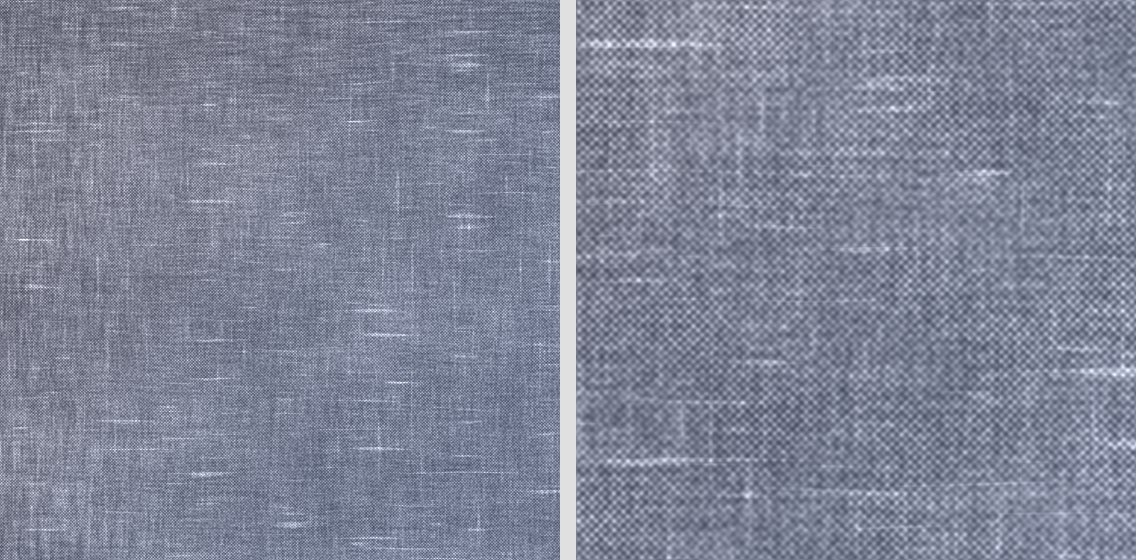
Left, the full canvas; right, a detail of the centre.
Reproduce this texture procedurally as a WebGL 1 fragment shader.

```glsl
precision highp float;
// Blue-grey linen: a fine plain weave with uneven yarns and pale slubs.
// A cosine checker gives the weave; stretched gradient noise gives yarn
// streaks, slubs and grain, and broad noise varies the light and tint.

uniform vec2 u_resolution;

const vec3 CLOTH_COLOR = vec3(0.510, 0.527, 0.597);
const vec3 COOL_SHIFT = vec3(-0.030, -0.004, 0.026);
const float PI = 3.14159265;
const float THREADS = 370.0;        // threads across the canvas
const float WEAVE_CONTRAST = 0.105;
const float GRAIN_CONTRAST = 0.17;
const float YARN_CONTRAST = 0.135;
const float SLUB_WEFT = 0.17;       // brightness of horizontal slubs
const float SLUB_WARP = 0.10;       // brightness of vertical slubs
const float MOTTLE = 0.055;
const float THREAD_WANDER = 0.0014;
const float HIGHLIGHT_SKEW = 0.9;

float hash(vec2 p) {
  vec3 q = fract(vec3(p.xyx) * 0.1031);
  q += dot(q, q.yzx + 33.33);
  return fract((q.x + q.y) * q.z);
}

float cornerSlope(vec2 cell, vec2 offset) {
  float angle = 2.0 * PI * hash(cell);
  return dot(vec2(cos(angle), sin(angle)), offset);
}

// Gradient noise, roughly -0.7 to 0.7
float noise(vec2 p) {
  vec2 cell = floor(p);
  vec2 f = p - cell;
  vec2 w = f * f * f * (f * (f * 6.0 - 15.0) + 10.0);
  vec2 e = vec2(1.0, 0.0);
  float low = mix(cornerSlope(cell, f), cornerSlope(cell + e, f - e), w.x);
  float high = mix(cornerSlope(cell + e.yx, f - e.yx),
                   cornerSlope(cell + e.xx, f - e.xx), w.x);
  return mix(low, high, w.y);
}

// Yarn unevenness; x runs along the yarn, y across it
float yarn(vec2 p) {
  return 0.65 * noise(p * vec2(13.0, 187.0))
       + 0.50 * noise(p * vec2(37.0, 231.0) + 71.3)
       + 0.30 * noise(p * vec2(6.0, 83.0) + 29.7);
}

// Sparse thick places in the yarn, as two lengths of pale dash
float slub(vec2 p) {
  float longDash = smoothstep(0.34, 0.58, noise(p * vec2(6.5, 118.0) + 13.1));
  float shortDash = smoothstep(0.36, 0.60, noise(p * vec2(15.0, 163.0) + 47.9));
  return longDash + 0.7 * shortDash;
}

void main() {
  vec2 uv = gl_FragCoord.xy / u_resolution;

  // Threads wander slightly from straight
  vec2 wander = vec2(noise(uv * vec2(9.0, 7.0) + 5.2),
                     noise(uv * vec2(8.0, 10.0) + 91.6));
  vec2 cloth = uv + THREAD_WANDER * wander;

  // Plain weave, faded out where the pixels cannot resolve it
  float pixelsPerThread = min(u_resolution.x, u_resolution.y) / THREADS;
  float resolved = smoothstep(0.95, 1.3, pixelsPerThread);
  vec2 wave = cos(PI * THREADS * cloth);
  float clarity = 1.0 + 0.8 * noise(uv * 17.0 + 3.4);
  float tone = WEAVE_CONTRAST * resolved * clarity * wave.x * wave.y;
  tone += GRAIN_CONTRAST * noise(cloth * vec2(229.0, 241.0) + 17.7);

  // Weft shows most at the top, warp at the left
  float weftShare = 0.80 + 0.55 * smoothstep(0.65, 1.0, uv.y);
  float warpShare = 0.75 + 0.65 * (1.0 - smoothstep(0.0, 0.38, uv.x));
  vec2 weft = cloth + vec2(0.0, 0.003 * noise(uv * vec2(7.0, 4.0) + 38.2));
  vec2 warp = cloth.yx + 3.7;
  tone += YARN_CONTRAST * (weftShare * yarn(weft) + warpShare * yarn(warp));
  tone += SLUB_WEFT * slub(weft) + SLUB_WARP * slub(warp);

  // Broad light and dark patches, with a dimmer top edge
  tone += MOTTLE * (noise(uv * vec2(3.0, 4.0) + 8.8)
                    + 0.8 * noise(uv * vec2(9.0, 14.0) + 61.5));
  tone -= 0.035 * smoothstep(0.75, 1.0, uv.y);
  tone += HIGHLIGHT_SKEW * tone * tone - 0.021;

  // Neutral at the left, bluer towards the lower right
  float coolness = smoothstep(0.1, 1.5, uv.x + 0.7 * (1.0 - uv.y));
  vec3 color = CLOTH_COLOR + COOL_SHIFT * (coolness - 0.4);
  gl_FragColor = vec4(clamp(color + tone, 0.0, 1.0), 1.0);
}
```
